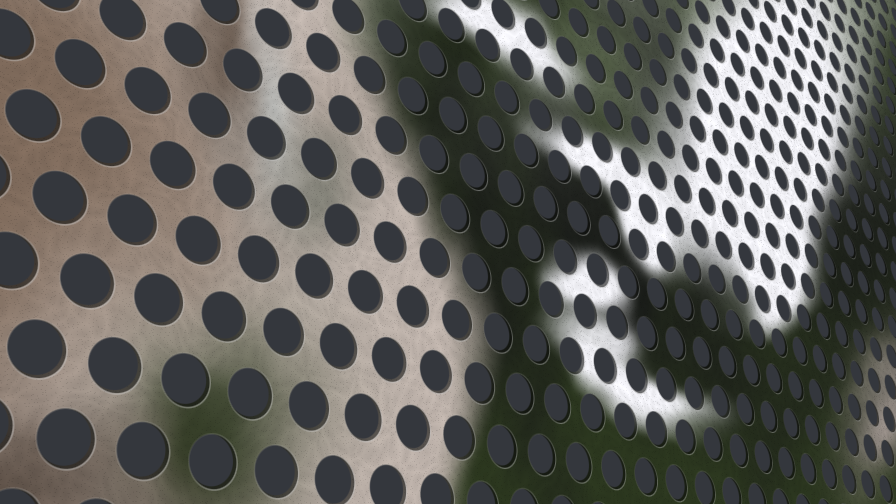
Write a Shadertoy shader that draws this texture.

```glsl
// A polished perforated metal sheet receding to the right, with staggered round holes.
// A projective map lays the lattice on the sheet; soft blobs warped by layered
// sines form the blurred reflections, and cellular noise adds stains and scuffs.

#define HOLE_RADIUS 0.362
#define BORE_RADIUS 0.338
#define LIP_WIDTH 0.011
#define ROW_SPACING 1.0
#define WARP_AMOUNT 0.035
#define STAIN_AMOUNT 0.10
#define HOLE_COLOR vec3(0.205, 0.215, 0.24)
#define PALE_METAL vec3(0.75, 0.705, 0.675)
#define BROWN_METAL vec3(0.50, 0.42, 0.36)
#define LEAF_GREEN vec3(0.17, 0.215, 0.12)
#define DEEP_SHADE vec3(0.10, 0.11, 0.095)
#define SKY_WHITE vec3(0.95, 0.95, 0.97)

// Columns: step along a row, step to the next row, first hole centre
const mat3 SHEET_TO_CANVAS = mat3(
    0.1675, -0.0185, 0.0516,
    0.1106, 0.1619, 0.0587,
    0.1320, 0.1296, 1.0);

// Sky patches: centre, then radii
const vec4 SKY[8] = vec4[8](
    vec4(1.57, 0.88, 0.21, 0.22), vec4(1.46, 0.66, 0.13, 0.19),
    vec4(1.03, 0.91, 0.17, 0.07), vec4(1.16, 0.69, 0.12, 0.06),
    vec4(1.26, 0.55, 0.06, 0.09), vec4(1.13, 0.43, 0.06, 0.07),
    vec4(1.26, 0.25, 0.17, 0.06), vec4(1.54, 0.48, 0.06, 0.09));

vec2 hash2(vec2 p) {
    vec3 h = fract(vec3(p.xyx) * vec3(0.1031, 0.103, 0.0973));
    h += dot(h, h.yzx + 33.33);
    return fract((h.xx + h.yz) * h.zy);
}

// Distance to the nearest scattered point
float cellular(vec2 p) {
    vec2 cell = floor(p), f = fract(p);
    float nearest = 2.0;
    for (int y = -1; y <= 1; y++)
        for (int x = -1; x <= 1; x++) {
            vec2 o = vec2(x, y);
            nearest = min(nearest, length(o + hash2(cell + o) - f));
        }
    return nearest;
}

vec2 sineWarp(vec2 p) {
    vec2 offset = vec2(0.0);
    float amp = 1.0, freq = 7.0;
    for (int i = 0; i < 4; i++) {
        offset += amp * sin(freq * p.yx + offset.yx * 1.5 + vec2(1.3, 4.1) * float(i + 1));
        p = mat2(0.8, 0.6, -0.6, 0.8) * p;
        freq *= 1.9;
        amp *= 0.55;
    }
    return offset;
}

float blob(vec2 p, vec2 center, vec2 radius, float slope) {
    vec2 q = p - center;
    q.y += slope * q.x;
    q /= radius;
    return exp(-dot(q, q));
}

vec3 reflection(vec2 p) {
    vec2 w = sineWarp(p);
    vec2 s = p + WARP_AMOUNT * w;

    // Warm wall on the near side
    vec3 wall = mix(BROWN_METAL, PALE_METAL, smoothstep(-0.2, 0.65, s.x + 0.25 * sin(5.0 * s.y + 1.0)));
    wall = mix(wall, vec3(0.76, 0.78, 0.78), 0.8 * blob(s, vec2(0.53, 0.83), vec2(0.07, 0.19), 0.0));
    wall = mix(wall, vec3(0.42, 0.44, 0.40), 0.65 * blob(s, vec2(0.62, 0.65), vec2(0.09, 0.12), 0.0));
    wall = mix(wall, BROWN_METAL * 0.75, 0.8 * blob(s, vec2(0.46, 0.95), vec2(0.05, 0.2), 0.0));
    wall = mix(wall, LEAF_GREEN, 0.95 * blob(s, vec2(0.45, 0.14), vec2(0.17, 0.22), 0.0));
    wall = mix(wall, BROWN_METAL * 0.6, 0.8 * blob(s, vec2(0.0, 0.0), vec2(0.4, 0.16), 0.0));

    // Foliage on the far side, greener toward the bottom
    float leaf = 0.5 + 0.35 * w.x - 0.3 * (p.y - 0.4);
    vec3 foliage = mix(DEEP_SHADE, LEAF_GREEN, clamp(leaf, 0.0, 1.0));
    foliage += 0.22 * smoothstep(0.45, 1.0, p.y) * (0.6 + 0.4 * w.y);
    foliage = mix(foliage, PALE_METAL * 0.8, blob(s, vec2(1.76, 0.16), vec2(0.06, 0.12), 0.0));

    float sky = 0.0;
    for (int i = 0; i < 8; i++)
        sky += blob(s, SKY[i].xy, SKY[i].zw, i < 2 ? -0.4 : 0.35);
    foliage = mix(foliage, SKY_WHITE, smoothstep(0.15, 0.85, sky));

    float edge = 0.94 - 0.20 * smoothstep(0.2, 1.0, p.y);
    return mix(wall, foliage, smoothstep(-0.06, 0.06, s.x - edge));
}

// Offset from the nearest hole centre of the staggered lattice
vec2 latticeOffset(vec2 p) {
    vec2 period = vec2(1.0, 2.0 * ROW_SPACING);
    vec2 a = mod(p + 0.5 * period, period) - 0.5 * period;
    vec2 b = mod(p, period) - 0.5 * period;
    return dot(a, a) < dot(b, b) ? a : b;
}

void mainImage(out vec4 fragColor, in vec2 fragCoord) {
    vec2 p = fragCoord / iResolution.y;
    vec3 h = inverse(SHEET_TO_CANVAS) * vec3(p, 1.0);
    vec2 grid = h.xy / h.z;
    vec2 sheet = vec2(grid.x + 0.5 * grid.y, ROW_SPACING * grid.y);
    vec2 q = latticeOffset(sheet);
    float d = length(q) - HOLE_RADIUS;
    float px = max(fwidth(d), 1e-4);

    // Stained, lightly scuffed metal
    float stain = cellular(sheet * 5.0 + sineWarp(sheet * 0.3)) - 0.45;
    float scuff = smoothstep(0.22, 0.05, cellular(sheet * vec2(17.0, 23.0)));
    vec3 metal = reflection(p) * (1.0 + STAIN_AMOUNT * (stain - scuff));

    // Bore wall, seen more as the sheet turns away
    vec2 shift = vec2(0.035 + 0.0025 * clamp(sheet.x, 0.0, 24.0), -0.018);
    float bore = max(length(q + shift) - BORE_RADIUS, d);
    float facing = 0.5 + 0.5 * dot(normalize(q + 1e-5), vec2(0.8, -0.6));
    vec3 wallColor = mix(DEEP_SHADE, metal * 0.55, 0.3 + 0.5 * facing);
    vec3 inside = mix(HOLE_COLOR, wallColor, smoothstep(-0.7, 0.7, bore / px));
    vec3 color = mix(inside, metal, smoothstep(-0.7, 0.7, d / px));

    // Bright lip around each hole
    float lip = clamp((LIP_WIDTH - abs(d)) / px + 0.5, 0.0, 1.0) * min(1.0, 3.0 * LIP_WIDTH / px);
    color = mix(color, metal * 0.55 + 0.38, lip * (0.25 + 0.65 * facing));
    fragColor = vec4(clamp(color, 0.0, 1.0), 1.0);
}
```
